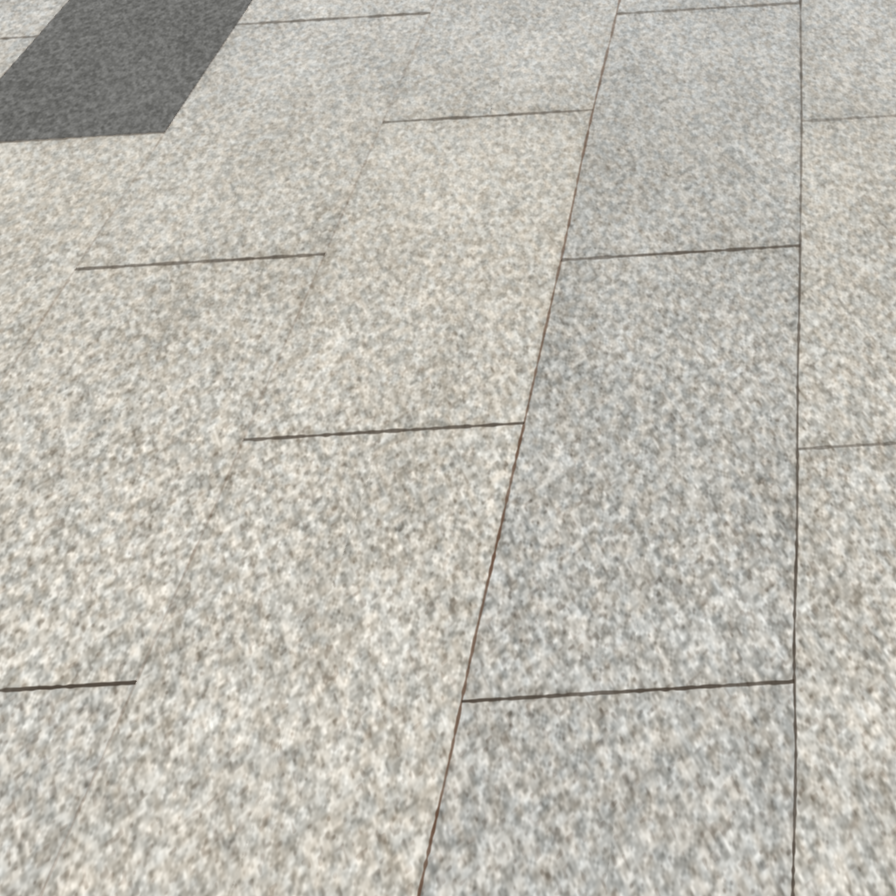
Give the GLSL for this texture, as a three.js fragment shader.

```glsl
// Speckled granite paving in running bond, seen in perspective, with one dark slab.
#define VANISH vec2(0.904, -0.952)
#define COLUMN_SCALE 0.2148
#define ROW_SCALE 4.311
#define ROW_TILT 0.06
#define JOINT_WIDTH 0.0012
#define GRAIN_FREQ 62.0
#define GRAIN_CONTRAST 0.47
#define WARM_STONE vec3(0.795, 0.778, 0.735)
#define GREY_STONE vec3(0.722, 0.717, 0.692)
#define DARK_STONE vec3(0.445, 0.445, 0.435)
#define JOINT_COLOR vec3(0.27, 0.235, 0.20)

varying vec2 vUv;

float hash(vec2 p) {
  vec3 q = fract(vec3(p.xyx) * 0.1031);
  q += dot(q, q.yzx + 33.33);
  return fract((q.x + q.y) * q.z);
}

float noise(vec2 p) {
  vec2 i = floor(p), f = fract(p);
  f = f * f * (3.0 - 2.0 * f);
  return mix(mix(hash(i), hash(i + vec2(1.0, 0.0)), f.x),
             mix(hash(i + vec2(0.0, 1.0)), hash(i + vec2(1.0, 1.0)), f.x), f.y);
}

float fbm(vec2 p) {
  float sum = 0.0, amp = 0.5;
  for (int i = 0; i < 4; i++) {
    sum += amp * noise(p);
    p = mat2(1.6, 1.2, -1.2, 1.6) * p + 7.3;
    amp *= 0.5;
  }
  return sum;
}

// Distance to the nearest whole number
float toInteger(float x) {
  return abs(fract(x + 0.5) - 0.5);
}

float line(float dist, float halfWidth) {
  return 1.0 - smoothstep(halfWidth - 0.0008, halfWidth + 0.0011, dist);
}

vec3 paving(vec2 uv) {
  // Canvas to ground plane; y runs downward from the far edge
  vec2 p = vec2(uv.x, 1.0 - uv.y);
  float columnWidth = COLUMN_SCALE * (p.y - VANISH.y);
  float depth = p.y + ROW_TILT * p.x + 0.897;
  float u = (VANISH.x - p.x) / columnWidth - 0.045;
  u += 0.012 * (noise(vec2(p.y * 7.0, floor(u + 0.5))) - 0.5);
  float v = ROW_SCALE / depth;

  // Stone coordinates, sheared so that the grain stays round on the left
  vec2 ground = mat2(0.88, 0.47, -0.47, 0.88) * vec2(u - 0.45 * v + 12.0, v * 1.3 + 8.0);

  // Slab index, with every other column shifted by half a slab
  float column = floor(u) + 1.0;
  float row = v - 0.5 * mod(column, 2.0) + 0.03 - 0.05 * min(column, 2.3);
  vec2 slab = vec2(column, floor(row));
  float tone = hash(slab + 21.0);
  float isDark = step(3.5, column) * step(column, 4.5) * step(4.0, row);
  float nearness = smoothstep(0.0, 0.65, p.y);

  // Slab tone, greyer in one column and toward the far edge
  float isGrey = 1.0 - step(0.5, abs(column - 1.0));
  float grey = 0.2 * tone + 0.72 * isGrey + 0.2 * (1.0 - step(0.5, column));
  grey += 0.3 * step(2.5, column) * (1.0 - step(2.0, row));
  vec3 color = mix(WARM_STONE, GREY_STONE, clamp(grey, 0.0, 1.0));
  float haze = 1.0 - smoothstep(0.0, 0.22, p.y);
  color = mix(color, vec3(0.765, 0.765, 0.75), 0.65 * haze);

  // Soft stains, streaks and pale scuffs
  color += 0.10 * (fbm(ground * 3.0) - 0.47);
  color += 0.03 * (noise(vec2(u * 9.0 + 40.0, v * 1.5)) - 0.5);
  color += 0.04 * smoothstep(0.80, 0.97, noise(ground * 7.0 + 3.0));

  // Mineral grain: pale and dark speckles with brown and cool tints
  vec2 g = ground * GRAIN_FREQ;
  float grain = 0.6 * noise(g) + 0.4 * noise(g * 2.1 + 17.0) - 0.5;
  float fleck = smoothstep(0.64, 0.94, noise(g * 1.25 + 51.0));
  float tint = noise(g * 0.7 + 83.0) - 0.5;
  float contrast = GRAIN_CONTRAST * mix(0.6, 1.0, nearness);
  vec3 darkGrain = DARK_STONE + 0.22 * grain + 0.06 * (fbm(ground * 6.0) - 0.47);
  color += contrast * grain + 0.03 * tint * vec3(1.0, 0.1, -0.8);
  color -= fleck * mix(0.05, 0.10, nearness) * vec3(0.9, 1.0, 1.03);
  color = mix(color, darkGrain, isDark);

  // Joint distances measured on the canvas
  float rough = 0.0016 * (noise(p * 140.0) - 0.5);
  float alongDist = toInteger(u) * columnWidth;
  float acrossDist = toInteger(row) * depth * depth / ROW_SCALE;
  float seam = floor(u + 0.5);
  float width = JOINT_WIDTH * mix(0.65, 1.2, p.y);

  // Two crisp long seams; the others are filled and faint
  float alongStrength = mix(0.82, 0.20, step(1.5, seam)) * mix(0.65, 1.0, nearness);
  alongStrength *= 0.75 + 0.35 * noise(p * 24.0);
  float acrossStrength = mix(0.55, 0.95, nearness) * (0.65 + 0.4 * noise(p * 18.0));
  acrossStrength *= mix(0.55, 1.0, step(0.5, column)) * (1.0 - 0.6 * isDark);
  vec3 seamColor = JOINT_COLOR + vec3(0.10, 0.03, 0.0) * step(0.5, seam);
  color -= 0.04 * exp(-min(alongDist, acrossDist) * 130.0) * (1.0 - isDark);
  color = mix(color, seamColor, alongStrength * line(alongDist + rough, width));
  return mix(color, JOINT_COLOR, acrossStrength * line(acrossDist + rough, width * 1.4));
}

void main() {
  // Four samples smooth the slab edges and far grain
  vec3 color = vec3(0.0);
  for (int i = 0; i < 4; i++) {
    vec2 corner = vec2(mod(float(i), 2.0), floor(float(i) * 0.5)) - 0.5;
    color += 0.25 * paving(vUv + corner * 0.001);
  }
  gl_FragColor = vec4(clamp(color, 0.0, 1.0), 1.0);
}
```
